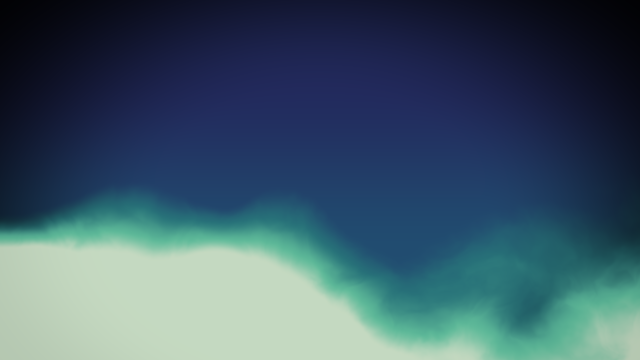
Give the GLSL for this background, as a Shadertoy shader.

```glsl
// Luminous green mist drifting under a deep blue, vignetted night sky.
#define SKY_HIGH vec3(0.135, 0.165, 0.365)
#define SKY_LOW vec3(0.130, 0.300, 0.440)
#define MIST_TEAL vec3(0.155, 0.450, 0.475)
#define MIST_GREEN vec3(0.370, 0.730, 0.600)
#define MIST_CREAM vec3(0.770, 0.850, 0.755)
#define NOISE_SCALE 4.5
#define BILLOW 0.42
#define WARP 0.35

float hash(vec2 p) {
    vec3 q = fract(p.xyx * 0.1031);
    q += dot(q, q.yzx + 33.33);
    return fract((q.x + q.y) * q.z);
}

float valueNoise(vec2 p) {
    vec2 cell = floor(p), f = fract(p);
    f = f * f * f * (f * (f * 6.0 - 15.0) + 10.0);
    float low = mix(hash(cell), hash(cell + vec2(1, 0)), f.x);
    float high = mix(hash(cell + vec2(0, 1)), hash(cell + vec2(1, 1)), f.x);
    return mix(low, high, f.y);
}

float fbm(vec2 p) {
    float sum = 0.0, amplitude = 0.5;
    for (int i = 0; i < 5; i++) {
        sum += amplitude * valueNoise(p);
        p = mat2(1.6, 1.2, -1.2, 1.6) * p + 17.3;
        amplitude *= 0.46;
    }
    return sum;
}

float bump(float x, float center, float width) {
    float d = (x - center) / width;
    return exp(-d * d);
}

// Height where the mist fades into the sky
float mistTop(float x) {
    return 0.40 + 0.08 * bump(x, 0.20, 0.10) + 0.07 * bump(x, 0.44, 0.07)
        - 0.09 * bump(x, 0.61, 0.10) + 0.10 * smoothstep(0.68, 0.85, x);
}

// Height below which the mist is fully lit
float mistCore(float x) {
    return 0.31 - 0.37 * smoothstep(0.30, 0.80, x) - 0.04 * bump(x, 0.25, 0.06);
}

float mistDensity(vec2 uv, vec2 p) {
    float top = mistTop(uv.x), core = mistCore(uv.x);
    float density = (top - uv.y) / (top - core);

    // Dark hollow and bright billow on the right
    density -= 0.27 * bump(uv.x, 0.82, 0.06) * bump(uv.y, 0.15, 0.10);
    density += 0.14 * bump(uv.x, 0.98, 0.08) * bump(uv.y, 0.10, 0.10);

    // Warped turbulence
    vec2 q = p * NOISE_SCALE;
    vec2 warp = vec2(fbm(q + 3.7), fbm(q + 21.4)) - 0.48;
    float turbulence = fbm(q + warp * WARP * NOISE_SCALE) - 0.48;
    return clamp(density + BILLOW * turbulence * mix(1.0, 1.3, uv.x), 0.0, 1.2);
}

vec3 mistColor(vec3 sky, float density) {
    vec3 color = mix(sky, MIST_TEAL, smoothstep(0.0, 0.45, density));
    color = mix(color, MIST_GREEN, smoothstep(0.35, 0.80, density));
    return mix(color, MIST_CREAM, smoothstep(0.72, 1.05, density));
}

void mainImage(out vec4 fragColor, in vec2 fragCoord) {
    vec2 uv = fragCoord / iResolution.xy;
    vec2 p = fragCoord / iResolution.y;

    // Sky gradient
    vec3 sky = mix(SKY_LOW, SKY_HIGH, smoothstep(0.28, 0.78, uv.y));

    // Edge darkening, weaker inside the glowing mist
    float radius = length((uv - vec2(0.5, 0.4)) * vec2(1.0, 0.8));
    float vignette = mix(1.0, 0.04, smoothstep(0.25, 0.72, radius));
    float density = mistDensity(uv, p);
    float light = mix(vignette, 1.0, smoothstep(0.15, 0.70, density));
    light *= 1.0 - 0.08 * smoothstep(0.35, 0.60, radius);

    fragColor = vec4(mistColor(sky, density) * light, 1.0);
}
```
